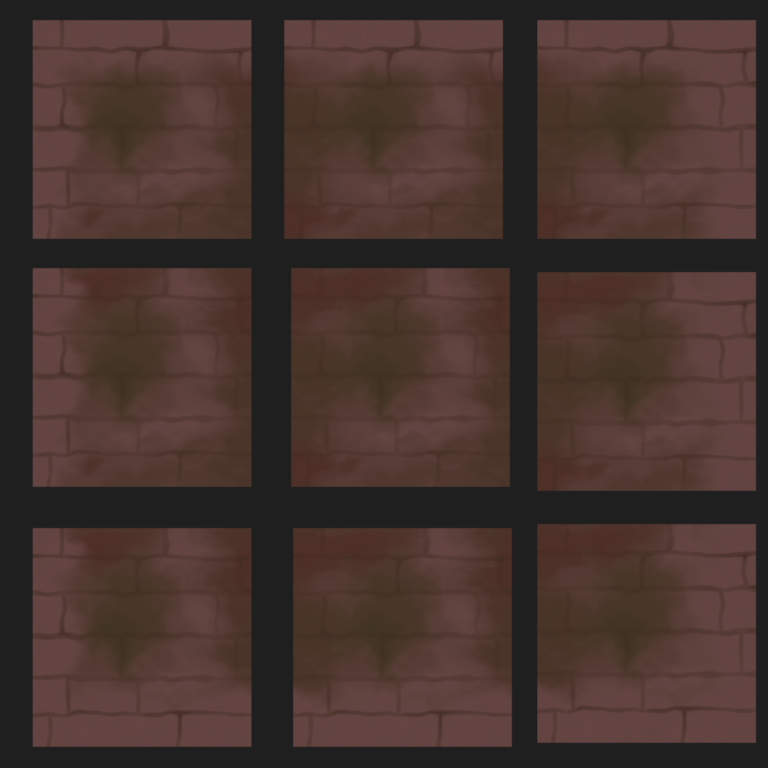
Write a three.js fragment shader that draws this pattern.

```glsl
// Nine square brick panels, three by three and slightly out of line, on charcoal.
// Every panel repeats one weathered wall made of warped courses and noise stains;
// the stains fade out towards the outer sides of the whole block.
varying vec2 vUv;

#define PANEL 0.2848
#define FIRST vec2(0.185, 0.170)
#define PITCH vec2(0.3285, 0.3307)
#define COURSES 6.0
#define JOINT_WIDTH 0.004
#define GROUND vec3(0.121, 0.121, 0.121)
#define CLAY vec3(0.388, 0.267, 0.258)
#define BROWN vec3(0.292, 0.205, 0.160)
#define RUST vec3(0.308, 0.185, 0.158)
#define MOSS vec3(0.255, 0.203, 0.130)
#define MORTAR vec3(0.245, 0.165, 0.122)

float hash(vec2 p) {
  vec3 q = fract(vec3(p.xyx) * 0.1031);
  q += dot(q, q.yzx + 33.33);
  return fract((q.x + q.y) * q.z);
}

float noise(vec2 p) {
  vec2 i = floor(p), f = fract(p);
  f = f * f * (3.0 - 2.0 * f);
  return mix(mix(hash(i), hash(i + vec2(1.0, 0.0)), f.x),
             mix(hash(i + vec2(0.0, 1.0)), hash(i + 1.0), f.x), f.y);
}

float fbm(vec2 p) {
  float sum = 0.0, gain = 0.533;
  for (int i = 0; i < 4; i++) {
    sum += gain * noise(p);
    p = p * 2.03 + 11.7;
    gain *= 0.5;
  }
  return sum;
}

float blob(vec2 p, vec2 centre, vec2 radius) {
  vec2 d = (p - centre) / radius;
  return exp(-dot(d, d));
}

float pick(vec3 v, float i) {
  return i < 0.5 ? v.x : (i < 1.5 ? v.y : v.z);
}

// Centre of a panel: regular pitch plus small hand-laid shifts.
vec2 panelCentre(vec2 cell) {
  float r = cell.y;
  vec2 shift = vec2(0.0, r == 1.0 ? 0.0078 : 0.0);
  if (cell.x == 1.0) shift.x = 0.0106 + 0.0006 * r - 0.0032 * r * r;
  if (cell.x == 2.0) shift.y += 0.0052 * (1.0 - 3.5 * r + 1.5 * r * r);
  return FIRST + cell * PITCH + shift;
}

// Mortar strength; p runs right and down over one panel.
float mortar(vec2 p, float aa) {
  p += 0.022 * (vec2(noise(p * 14.0), noise(p * 14.0 + 40.0)) - 0.5);
  float level = COURSES * (p.y + 0.03 * sin(6.28318 * p.y) + 0.008);
  float course = clamp(floor(level), 0.0, COURSES - 1.0);
  float pair = floor(course * 0.5);
  bool odd = mod(course, 2.0) > 0.5;
  float start = pick(odd ? vec3(0.48, 0.405, 0.08) : vec3(0.14, 0.14, 0.165), pair);
  float gap = pick(odd ? vec3(0.47, 0.52, 0.59) : vec3(0.47, 0.70, 0.315), pair);
  float dx = min(abs(p.x - start), abs(p.x - start - gap));
  float dy = abs(level - clamp(floor(level + 0.5), 1.0, COURSES - 1.0)) / COURSES;
  float wear = fbm(p * 9.0 + 5.0);
  float width = JOINT_WIDTH * (0.5 + wear);
  float seam = 1.0 - smoothstep(width, width + 0.008 + aa, min(dx, dy));
  float knot = exp(-(dx * dx + 2.0 * dy * dy) * 900.0) * smoothstep(0.4, 0.65, wear);
  return clamp(seam * (0.2 + 0.65 * wear) + 0.65 * knot, 0.0, 0.85);
}

// How far stains reach: full inside the block, ragged along its outer sides.
float stainReach(vec2 p, vec2 cell) {
  float reach = 1.0;
  if (cell.x == 0.0) reach *= smoothstep(0.12, 0.27, p.x);
  if (cell.x == 2.0) reach *= 1.0 - smoothstep(0.68, 0.86, p.x);
  if (cell.y == 2.0) reach *= smoothstep(0.12, 0.32, p.y);
  if (cell.y == 0.0) reach *= 1.0 - smoothstep(0.70, 0.82, p.y);
  return reach;
}

vec3 wall(vec2 p, vec2 cell, float aa) {
  vec2 w = p + 0.22 * (vec2(fbm(p * vec2(5.0, 7.0)), fbm(p * 6.0 + 17.0)) - 0.5);
  float reach = stainReach(w, cell);
  float patches = smoothstep(0.36, 0.64, fbm(w * vec2(4.0, 7.0) + 3.0));
  float sides = smoothstep(0.27, 0.5, abs(w.x - 0.5));
  float clean = blob(w, vec2(0.58, 0.66), vec2(0.24, 0.09))
    + blob(w, vec2(0.78, 0.40), vec2(0.13, 0.12)) + blob(w, vec2(0.35, 0.77), vec2(0.2, 0.08))
    + blob(w, vec2(0.68, 0.10), vec2(0.16, 0.09));
  float rust = blob(w, vec2(0.03, 0.13), vec2(0.22, 0.17)) + blob(w, vec2(0.33, 0.05), vec2(0.2, 0.06))
    + blob(w, vec2(1.0, 0.13), vec2(0.12, 0.18)) + blob(w, vec2(0.1, 0.93), vec2(0.25, 0.1));
  float moss = 0.95 * blob(w, vec2(0.36, 0.49), vec2(0.23, 0.09))
    + 0.65 * blob(w, vec2(0.46, 0.28), vec2(0.18, 0.11))
    + 0.5 * blob(w, vec2(0.41, 0.60), vec2(0.05, 0.10));

  // Clay, then broad stains, moss, pale scuffs and mortar.
  float stain = reach * clamp(0.42 + 0.35 * patches + 0.45 * sides + 0.3 * rust - 0.5 * clean, 0.0, 1.0);
  vec3 colour = mix(CLAY, mix(BROWN, RUST, clamp(rust, 0.0, 1.0)), stain);
  colour = mix(colour, MOSS, clamp(moss, 0.0, 0.9) * reach);
  float ridge = 1.0 - smoothstep(0.0, 0.05, abs(fbm(p * vec2(5.0, 9.0) + 60.0) - 0.5));
  colour = mix(colour, CLAY, 0.5 * ridge * blob(p, vec2(0.8, 0.25), vec2(0.17, 0.09)));
  colour = mix(colour, MORTAR, mortar(p, aa) * mix(0.85, 0.55, reach));
  return colour * (0.98 + 0.04 * fbm(p * 22.0));
}

void main() {
  vec2 cell = clamp(floor((vUv - FIRST) / PITCH + 0.5), 0.0, 2.0);
  vec2 p = (vUv - panelCentre(cell)) / PANEL;
  float aa = max(fwidth(vUv.x), fwidth(vUv.y)) / PANEL;
  float edge = max(abs(p.x), abs(p.y)) - 0.5;
  float inside = 1.0 - smoothstep(-0.5 * aa - 0.002, 0.5 * aa + 0.002, edge);
  vec3 colour = wall(vec2(p.x + 0.5, 0.5 - p.y), cell, aa);
  gl_FragColor = vec4(mix(GROUND, colour, inside), 1.0);
}
```
